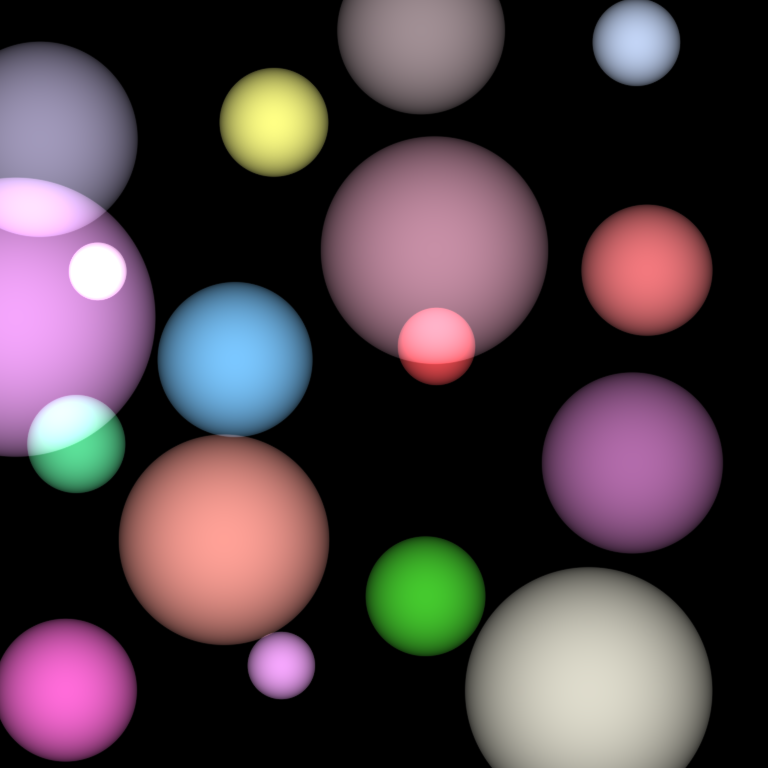
Write a WebGL 2 fragment shader that draws this background.

```glsl
#version 300 es
precision highp float;
// Glowing translucent balls of many sizes and pastel colours on black.
// A low-discrepancy sequence with hashed jitter spreads them, largest first;
// each is shaded like a lit sphere and added to the light already there.

uniform vec2 u_resolution;
out vec4 outColor;

#define BALL_COUNT 17
#define COLOR_COUNT 15
#define LARGEST_RADIUS 0.182
#define SMALLEST_RADIUS 0.038
#define SIZE_FALLOFF 0.7
#define JITTER 0.07
#define RIM_LIGHT 0.15
#define START vec2(0.03, 0.555)
#define STEP vec2(0.7549, 0.5698)
#define BACKGROUND vec3(0.0)

// Ball colours, from the broad pale ones to the small vivid ones
const vec3 PALETTE[COLOR_COUNT] = vec3[COLOR_COUNT](
  vec3(0.96, 0.65, 0.99),  // violet
  vec3(0.87, 0.86, 0.80),  // cream
  vec3(0.78, 0.56, 0.65),  // dusty pink
  vec3(1.00, 0.63, 0.59),  // coral
  vec3(0.63, 0.60, 0.73),  // lavender
  vec3(0.70, 0.42, 0.67),  // mauve
  vec3(0.63, 0.56, 0.58),  // warm grey
  vec3(0.48, 0.78, 1.00),  // sky blue
  vec3(1.00, 0.42, 0.85),  // magenta
  vec3(0.95, 0.47, 0.49),  // red
  vec3(0.27, 0.79, 0.18),  // green
  vec3(1.00, 1.00, 0.52),  // yellow
  vec3(0.36, 0.88, 0.60),  // jade
  vec3(0.76, 0.83, 0.96),  // ice blue
  vec3(0.95, 0.30, 0.32)   // scarlet
);

float hash(float n) {
  return fract(sin(n * 12.9898) * 43758.5453);
}

vec2 ballCenter(float index) {
  vec2 jitter = vec2(hash(index + 1.3), hash(index + 41.7)) - 0.5;
  return fract(START + index * STEP) + JITTER * jitter;
}

float ballRadius(float index) {
  float rank = index / float(BALL_COUNT - 1);
  return mix(LARGEST_RADIUS, SMALLEST_RADIUS, pow(rank, SIZE_FALLOFF));
}

// Sphere shading with a crisp, antialiased outline
float ballLight(float dist, float radius, float pixel) {
  float r = dist / radius;
  float height = sqrt(max(1.0 - r * r, 0.0));
  float coverage = 1.0 - smoothstep(-pixel, pixel, dist - radius);
  return coverage * mix(RIM_LIGHT, 1.0, height);
}

void main() {
  float shortSide = min(u_resolution.x, u_resolution.y);
  vec2 canvas = u_resolution / shortSide;
  vec2 uv = gl_FragCoord.xy / shortSide;
  float pixel = 1.0 / shortSide;

  vec3 color = BACKGROUND;
  for (int i = 0; i < BALL_COUNT; i++) {
    float index = float(i);
    float dist = length(uv - ballCenter(index) * canvas);
    color += PALETTE[i % COLOR_COUNT] * ballLight(dist, ballRadius(index), pixel);
  }

  outColor = vec4(min(color, 1.0), 1.0);
}
```
